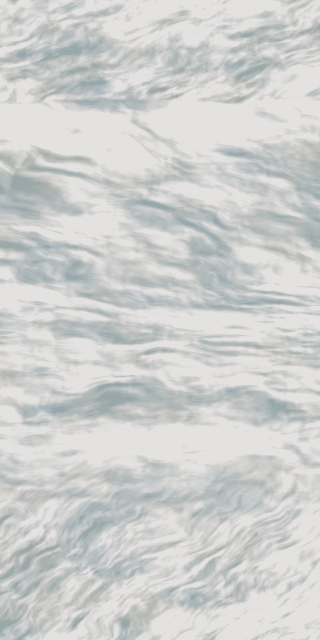
A Shadertoy shader for this texture:

```glsl
// Pale foaming water: soft, flattened swells between finer, streaky surf.
// Noise fields for pools, lit puffs and grain add up to one depth value,
// which is then graded from white foam to grey-teal water.

const vec3 FOAM  = vec3(0.893, 0.888, 0.880);
const vec3 MIST  = vec3(0.815, 0.815, 0.807);
const vec3 WATER = vec3(0.705, 0.730, 0.730);
const vec3 DEEP  = vec3(0.600, 0.660, 0.665);

float hash(vec2 p) {
    return fract(sin(dot(p, vec2(127.1, 311.7))) * 43758.5453);
}

float noise(vec2 p) {
    vec2 cell = floor(p);
    vec2 f = fract(p);
    f = f * f * (3.0 - 2.0 * f);
    float low = mix(hash(cell), hash(cell + vec2(1, 0)), f.x);
    float high = mix(hash(cell + vec2(0, 1)), hash(cell + vec2(1, 1)), f.x);
    return mix(low, high, f.y);
}

// Layered noise, centred on zero
float fbm(vec2 p, int octaves) {
    float sum = 0.0, total = 0.0, amp = 1.0;
    for (int i = 0; i < octaves; i++) {
        sum += amp * (noise(p) - 0.5);
        total += amp;
        amp *= 0.5;
        p = mat2(0.98, 0.17, -0.17, 0.98) * p * 2.03 + 17.3;
    }
    return sum / total;
}

// Rounded lumps parted by creases
float billow(vec2 p) {
    float sum = 0.0, amp = 0.57;
    for (int i = 0; i < 3; i++) {
        sum += amp * abs(2.0 * noise(p) - 1.0);
        amp *= 0.5;
        p = p * 2.1 + 9.7;
    }
    return sum;
}

// Shade on the underside of lumps lit from above
float puffShade(vec2 p) {
    return billow(p + vec2(0.12, 0.38)) - billow(p);
}

// Shear so that level features climb with the given slope
vec2 lean(vec2 p, float slope) {
    return vec2(p.x, p.y - slope * p.x);
}

float blob(vec2 p, vec2 centre, vec2 size) {
    vec2 d = (p - centre) / size;
    return exp(-dot(d, d));
}

// Large patches of open water (positive) and of foam (negative)
float pools(vec2 p) {
    float water = blob(p, vec2(0.03, 1.38), vec2(0.20, 0.07))
                + blob(p, vec2(0.06, 1.19), vec2(0.22, 0.06))
                + 0.7 * blob(p, vec2(0.75, 1.45), vec2(0.35, 0.11))
                + 0.5 * blob(p, vec2(0.35, 0.77), vec2(0.60, 0.09))
                + 0.9 * blob(p, vec2(0.25, 0.17), vec2(0.50, 0.16))
                + 0.7 * blob(p, vec2(0.20, 1.85), vec2(0.30, 0.15));
    float foam = 1.2 * blob(p, vec2(0.40, 1.60), vec2(0.70, 0.08))
               + 0.8 * blob(p, vec2(0.85, 0.08), vec2(0.25, 0.14))
               + 0.6 * blob(p, vec2(0.80, 1.78), vec2(0.30, 0.10))
               + 0.5 * blob(p, vec2(0.45, 0.60), vec2(0.60, 0.08));
    return water - foam;
}

// Smooth, flattened swells
float swellDepth(vec2 p, float slope) {
    vec2 q = lean(p, slope);
    float bands = cos(6.2832 * (q.y - 0.95 + 0.5 * slope) / 0.21);
    return 0.35 * bands
         + 4.2 * fbm(q * vec2(3.0, 8.5), 3)
         + 3.0 * puffShade(q * vec2(8.0, 21.0))
         + 2.6 * fbm(q * vec2(9.0, 27.0) + 31.0, 3);
}

// Choppy surf with thin slanted strokes
float surfDepth(vec2 p, float slope) {
    vec2 q = lean(p, slope);
    return 3.2 * fbm(q * vec2(4.0, 7.0) + 5.0, 3)
         + 2.6 * puffShade(q * vec2(12.0, 23.0))
         + 3.0 * fbm(q * vec2(13.0, 38.0) + 47.0, 3)
         + 1.6 * fbm(q * vec2(45.0, 75.0), 2);
}

// Depth to colour, from foam to deep water
vec3 grade(float depth) {
    vec3 col = mix(FOAM, MIST, smoothstep(-0.75, 0.25, depth));
    col = mix(col, WATER, smoothstep(0.0, 1.25, depth));
    return mix(col, DEEP, smoothstep(1.0, 2.4, depth));
}

void mainImage(out vec4 fragColor, in vec2 fragCoord) {
    vec2 p = 2.0 * fragCoord / iResolution.y;
    vec2 warp = vec2(fbm(p * vec2(5.0, 9.0), 3), fbm(p * vec2(5.0, 9.0) + 60.0, 3));
    vec2 q = p + vec2(0.10, 0.07) * warp;

    // Zones: upper surf behind a seam, swells, lower surf
    float seam = 1.683 + 0.02 * (noise(vec2(p.x * 4.0, 3.0)) - 0.5);
    float upper = smoothstep(seam - 0.008, seam + 0.008, p.y);
    float lower = 1.0 - smoothstep(0.30, 0.62, q.y);

    float slope = -0.22 * smoothstep(0.75, 1.15, p.y);
    float depth = swellDepth(q, slope);
    depth = mix(depth, surfDepth(q, 0.65), lower);
    depth = mix(depth, surfDepth(q, 0.35), upper);
    depth += pools(q) + 0.6 * blob(p, vec2(0.35, seam), vec2(0.5, 0.007));
    depth += 0.5 * fbm(p * vec2(60.0, 80.0), 2);

    // Faint drift between warm and cool greys
    float warmth = fbm(p * vec2(7.0, 14.0) + 80.0, 2);
    vec3 tint = vec3(0.05, 0.01, -0.03) * warmth * smoothstep(-0.4, 0.8, depth);
    fragColor = vec4(grade(depth) + tint, 1.0);
}
```
